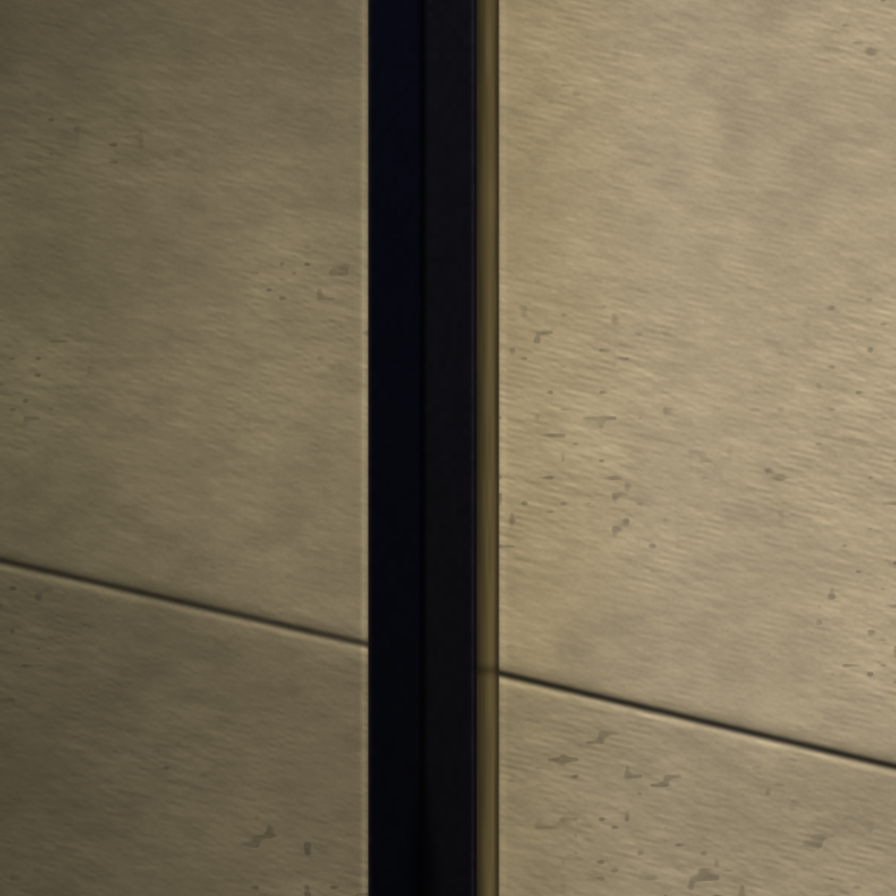
Reproduce this texture procedurally as a Shadertoy shader.

```glsl
// Draws two beige stone wall panels with slanted joints, parted by a dark metal upright.

const float FRAME_LEFT = 0.411;
const float FRAME_CREASE = 0.472;
const float FRAME_RIGHT = 0.532;
const float TRIM_RIGHT = 0.557;

float hash(vec2 p) {
    return fract(sin(dot(p, vec2(127.1, 311.7))) * 43758.5453);
}

float valueNoise(vec2 p) {
    vec2 cell = floor(p);
    vec2 f = fract(p);
    f = f * f * (3.0 - 2.0 * f);
    float low = mix(hash(cell), hash(cell + vec2(1.0, 0.0)), f.x);
    float high = mix(hash(cell + vec2(0.0, 1.0)), hash(cell + vec2(1.0, 1.0)), f.x);
    return mix(low, high, f.y);
}

float fbm(vec2 p) {
    float sum = 0.0;
    float weight = 0.5;
    for (int i = 0; i < 5; i++) {
        sum += weight * valueNoise(p);
        p = mat2(1.6, 1.2, -1.2, 1.6) * p + 7.3;
        weight *= 0.5;
    }
    return sum;
}

// Soft coverage of the band between two edges
float band(float x, float lo, float hi, float soft) {
    return smoothstep(lo - soft, lo + soft, x) * (1.0 - smoothstep(hi - soft, hi + soft, x));
}

float bump(float d, float width) {
    return exp(-d * d / (width * width));
}

// Rough height of the stone, drawn out along the sloping joints
float stoneRelief(vec2 p, float slope) {
    vec2 q = vec2(p.x, p.y - slope * p.x);
    float wide = valueNoise(q * vec2(50.0, 125.0) + 3.0);
    float fine = valueNoise(q * vec2(105.0, 260.0) + 19.0);
    return 0.6 * wide + 0.4 * fine;
}

// Brightness change from relief, blotches, grain and pits
float stoneTexture(vec2 p, float slope) {
    vec2 toLight = vec2(0.001, 0.003);
    float lit = stoneRelief(p, slope) - stoneRelief(p + toLight, slope);
    float patches = fbm(p * vec2(6.0, 7.0) + 11.0);
    float mottle = fbm(p * vec2(28.0, 40.0) + 5.0);
    float grain = valueNoise(p * 310.0) - 0.5;
    float pits = smoothstep(0.80, 0.96, valueNoise(p * vec2(70.0, 105.0) + 31.0));
    pits *= smoothstep(0.46, 0.66, patches);
    float roughness = mix(0.10, 0.20, smoothstep(0.3, 0.65, patches));
    return 1.0 + roughness * lit + 0.16 * (patches - 0.48)
         + 0.16 * (mottle - 0.48) + 0.035 * grain - 0.20 * pits;
}

// Dark groove with a pale lip on its lower side
vec3 addJoint(vec3 color, float d, float depth) {
    color *= 1.0 - depth * bump(d, 0.0042);
    color *= 1.0 - 0.12 * bump(d - 0.006, 0.008);
    return color * (1.0 + 0.20 * bump(d + 0.0075, 0.004));
}

vec3 leftWall(vec2 p) {
    float joint = p.y - (0.375 - 0.229 * p.x);
    vec3 color = mix(vec3(0.355, 0.325, 0.245), vec3(0.465, 0.420, 0.325), smoothstep(-0.05, 0.36, p.x));
    color *= 1.0 + 0.09 * bump(p.y - 0.55, 0.28);
    color *= mix(0.87, 1.0, smoothstep(-0.05, 0.02, joint));
    color *= 1.0 - 0.07 * smoothstep(0.75, 1.0, p.y);
    color *= stoneTexture(p, -0.22);
    color = addJoint(color, joint, 0.52);
    return color * (1.0 + 0.17 * bump(p.x - 0.406, 0.0035));
}

vec3 rightWall(vec2 p) {
    float joint = p.y - (0.249 - 0.236 * (p.x - TRIM_RIGHT));
    vec3 color = mix(vec3(0.585, 0.525, 0.400), vec3(0.640, 0.580, 0.468), smoothstep(0.55, 0.76, p.x));
    color *= 1.0 + 0.03 * bump(p.y - 0.68, 0.3);
    color *= mix(0.90, 1.0, smoothstep(-0.06, 0.04, joint));
    color *= stoneTexture(p + vec2(2.0, 0.0), -0.23);
    color = addJoint(color, joint, 0.68);
    return color * (1.0 + 0.06 * bump(p.x - 0.562, 0.004));
}

// Two dark faces meeting at a crease
vec3 metalFrame(vec2 p, float soft) {
    vec3 blueFace = mix(vec3(0.022, 0.025, 0.038), vec3(0.032, 0.036, 0.070), p.y);
    vec3 grayFace = mix(vec3(0.043, 0.043, 0.052), vec3(0.062, 0.062, 0.078), p.y);
    vec3 color = mix(blueFace, grayFace, smoothstep(-soft, soft, p.x - FRAME_CREASE));
    float creaseWidth = mix(0.015, 0.004, smoothstep(0.0, 0.16, p.y));
    color *= 1.0 - 0.65 * bump(p.x - FRAME_CREASE, creaseWidth);
    color += vec3(0.055, 0.040, 0.050) * bump(p.x - 0.5275, 0.0018);
    color += vec3(0.060, 0.055, 0.050) * bump(p.x - FRAME_LEFT, 0.003);
    return color * (0.9 + 0.2 * valueNoise(p * vec2(150.0, 110.0)));
}

// Narrow brown strip on the right of the frame
vec3 brownTrim(vec2 p) {
    float across = (p.x - FRAME_RIGHT) / (TRIM_RIGHT - FRAME_RIGHT);
    vec3 color = mix(vec3(0.19, 0.16, 0.09), vec3(0.35, 0.30, 0.19), smoothstep(0.0, 0.6, across));
    color *= 1.0 - 0.35 * bump(across - 0.93, 0.13);
    color *= 1.0 - 0.25 * bump(p.y - 0.252, 0.006);
    return color * (0.92 + 0.16 * valueNoise(p * vec2(300.0, 18.0)));
}

void mainImage(out vec4 fragColor, in vec2 fragCoord) {
    vec2 p = fragCoord / iResolution.xy;
    float soft = max(0.0015, 0.75 / iResolution.x);
    vec3 color = mix(leftWall(p), rightWall(p), step(0.5, p.x));
    color = mix(color, brownTrim(p), band(p.x, FRAME_RIGHT - 0.004, TRIM_RIGHT, soft));
    color = mix(color, metalFrame(p, soft), band(p.x, FRAME_LEFT, FRAME_RIGHT, soft));
    fragColor = vec4(clamp(color, 0.0, 1.0), 1.0);
}
```
